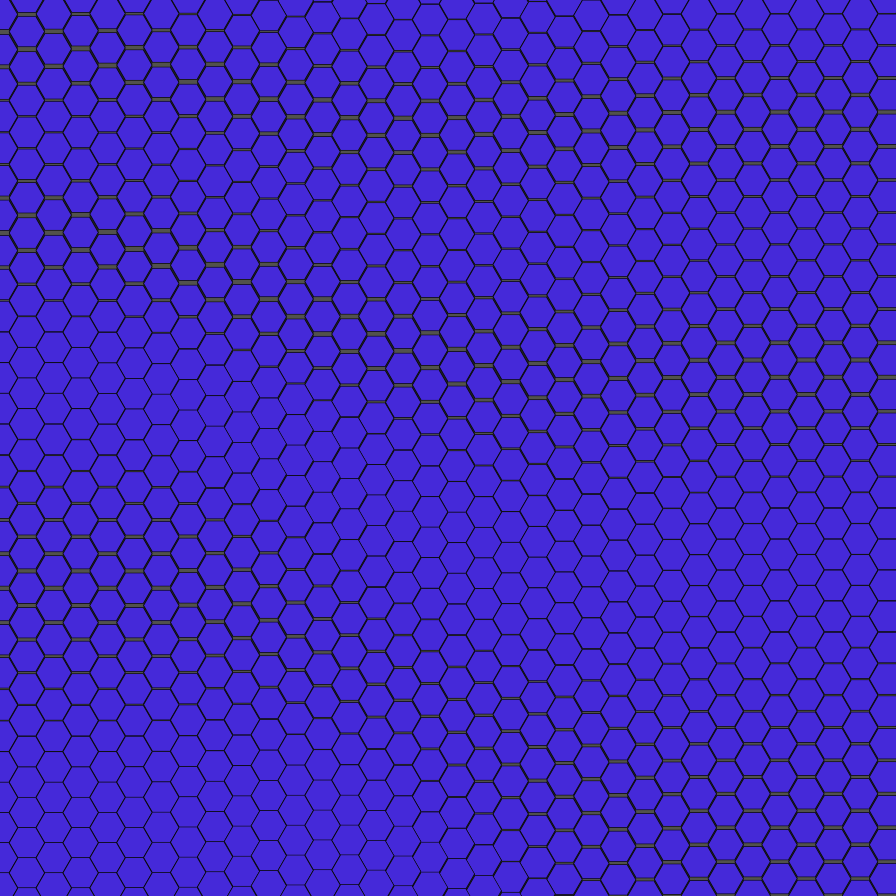
Reproduce this pattern procedurally as a Shadertoy shader.

```glsl
const float COLUMN_PITCH = 0.03;
const float ROW_PITCH = 0.03574;
const float ROW_ORIGIN = 0.0105;
const float APOTHEM = 0.01735;
const float OUTLINE_WIDTH = 0.00075;

const vec3 TILE_COLOR = vec3(0.27, 0.16, 0.85);
const vec3 OUTLINE_COLOR = vec3(0.03, 0.03, 0.04);
const vec3 FRONT_WALL = vec3(0.32, 0.32, 0.30);
const vec3 SIDE_WALL = vec3(0.11, 0.11, 0.14);

// Flat-topped regular hexagon
float hexDistance(vec2 p, float apothem) {
    p = abs(p);
    return max(p.y, dot(p, vec2(0.866, 0.5))) - apothem;
}

// Soft step whose slope is one at its center
float swell(float v, float center, float width) {
    return width * tanh((v - center) / width);
}

// Vertical slide of a tile: three spreading bands over a steady squeeze
float tileSlide(vec2 p) {
    float bendCenter = 0.195 + 0.37 * p.y;
    float bend = smoothstep(bendCenter - 0.27, bendCenter + 0.27, p.x);
    float v = (p.y - 0.078 * bend) / (1.0 + 0.31 * bend);
    float fadeX = (p.x - 0.47) / 0.17;
    float fade = 1.0 - 0.4 * exp(-fadeX * fadeX);
    float upper = swell(v, 0.052, 0.058) + swell(v, 0.255, 0.068);
    float lower = fade * swell(v, 0.65, 0.115);
    return 0.0215 - 0.062 * v + 0.168 * upper + 0.145 * lower;
}

// Grey below flat edges, dark along slanted edges
vec3 wallColor(float x, float column, float blur) {
    float halfEdge = APOTHEM * 0.577;
    float side = smoothstep(-blur, blur, abs(x - column * COLUMN_PITCH) - halfEdge);
    return mix(FRONT_WALL, SIDE_WALL, side);
}

vec3 paintTile(vec3 below, float d, float blur) {
    float cover = smoothstep(blur, -blur, d);
    float face = smoothstep(blur, -blur, d + OUTLINE_WIDTH);
    return mix(below, mix(OUTLINE_COLOR, TILE_COLOR, face), cover);
}

vec3 hexField(vec2 p, float blur) {
    float column = round(p.x / COLUMN_PITCH);
    float halfRow = round((p.y - ROW_ORIGIN) / (0.5 * ROW_PITCH));
    vec3 color = wallColor(p.x, column, blur);

    // Far rows first, so nearer tiles overlap them
    for (int j = -3; j <= 3; j++) {
        for (int i = -1; i <= 1; i++) {
            vec2 cell = vec2(column + float(i), halfRow + float(j));
            if (mod(cell.x + cell.y, 2.0) < 0.5) continue;
            vec2 center = cell * vec2(COLUMN_PITCH, 0.5 * ROW_PITCH);
            center.y += ROW_ORIGIN;
            center.y += tileSlide(center);
            color = paintTile(color, hexDistance(p - center, APOTHEM), blur);
        }
    }
    return color;
}

void mainImage(out vec4 fragColor, in vec2 fragCoord) {
    vec2 p = fragCoord / iResolution.y;
    p.y = 1.0 - p.y;
    fragColor = vec4(hexField(p, 0.6 / iResolution.y), 1.0);
}
```
